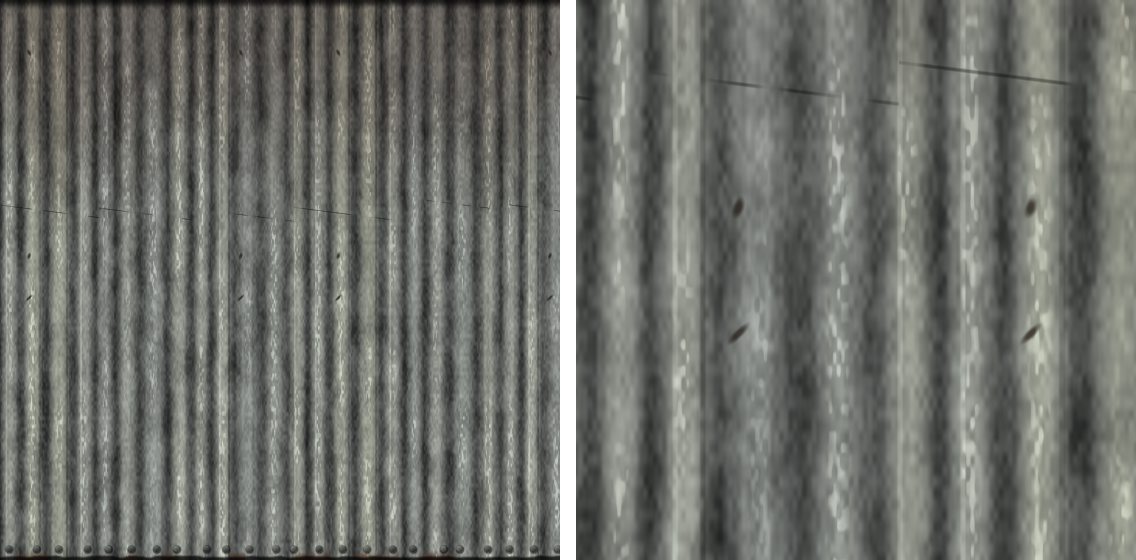
Left: the whole. Right: its middle third, enlarged.
Give the GLSL for this texture, as a three.js fragment shader.

```glsl
// Weathered corrugated metal wall with vertical ridges, stains and a row of rivets
#define RIDGES 23.55
#define FIRST_RIDGE 0.0195
#define SHEET_RIDGES 13.0
#define VALLEY_TONE 0.285
#define CREST_TONE 0.555
#define STAIN 0.25
#define GRAIN 0.11
#define FLAKES 0.17
#define RIVET_RADIUS 0.0062
#define RIVET_HEIGHT 0.020
#define SCRATCH_TILE 0.1745
#define TAU 6.28318

varying vec2 vUv;

float hash(vec2 p) {
  return fract(sin(dot(p, vec2(127.1, 311.7))) * 43758.545);
}

float noise(vec2 p) {
  vec2 i = floor(p), f = fract(p);
  f = f * f * (3.0 - 2.0 * f);
  return mix(mix(hash(i), hash(i + vec2(1.0, 0.0)), f.x),
             mix(hash(i + vec2(0.0, 1.0)), hash(i + vec2(1.0, 1.0)), f.x), f.y);
}

float fbm(vec2 p) {
  float sum = 0.0, amp = 0.533;
  for (int i = 0; i < 4; i++) {
    sum += amp * noise(p);
    p = p * 2.03 + 17.3;
    amp *= 0.5;
  }
  return sum;
}

// Ridge shading, zinc mottling and bright flakes
vec3 corrugation(vec2 p) {
  float u = (p.x - FIRST_RIDGE) * RIDGES + 0.5;
  u += 0.10 * sin(u * TAU * 3.0 / SHEET_RIDGES);
  float id = mod(floor(u), SHEET_RIDGES);
  float valleyId = mod(floor(u + 0.5), SHEET_RIDGES);
  float f = fract(u) - 0.5;
  float crest = 0.5 + 0.5 * cos(TAU * f - 0.28 * sin(TAU * f));
  float ridgeRand = hash(vec2(id, 4.0));
  float valleyRand = hash(vec2(valleyId, 9.0));

  float valley = VALLEY_TONE + 0.09 * (valleyRand - 0.5) * (1.0 - crest);
  float tone = mix(valley, CREST_TONE + 0.07 * (ridgeRand - 0.5), crest);

  // Pale folds and dark laps along some ridges
  float fold = step(0.6, hash(vec2(id, 21.0)));
  float lap = step(0.75, hash(vec2(id, 33.0)));
  tone += 0.08 * fold * (1.0 - smoothstep(0.02, 0.06, abs(f + 0.14)));
  tone -= 0.08 * lap * (1.0 - smoothstep(0.02, 0.06, abs(f - 0.27)));

  // Soft blotches, valley stains, long streaks and fine grain
  float blotch = fbm(p * vec2(52.0, 24.0));
  float stain = smoothstep(0.48, 0.70, fbm(p * vec2(46.0, 17.0) + 31.0));
  tone += 0.15 * (blotch - 0.5);
  tone *= 1.0 - STAIN * stain * mix(1.0, 0.25, crest);
  tone += 0.07 * (noise(p * vec2(210.0, 3.0)) - 0.5);
  tone += GRAIN * (noise(p * vec2(360.0, 150.0)) - 0.5);

  float core = 1.0 - smoothstep(0.04, 0.22, abs(f + 0.02));
  float flake = smoothstep(0.45, 0.85, noise(p * vec2(390.0, 130.0) + 5.0));
  tone += FLAKES * core * flake * smoothstep(0.20, 0.65, noise(p * vec2(30.0, 9.0)));

  vec3 tint = mix(vec3(0.985, 1.0, 0.985), vec3(1.01, 1.01, 0.92), ridgeRand * crest);
  return tone * tint;
}

// Small brown dents, repeated with each sheet
float dents(vec2 p) {
  float sheet = SHEET_RIDGES / RIDGES, mark = 0.0;
  for (int i = 0; i < 6; i++) {
    float row = floor(float(i) / 2.0), side = mod(float(i), 2.0);
    vec2 center = vec2(mix(0.052, 0.43, side), row < 0.5 ? 0.906 : 0.618 - 0.075 * row);
    vec2 d = vec2(mod(p.x - center.x + 0.5 * sheet, sheet) - 0.5 * sheet, p.y - center.y);
    d.x -= d.y * (row - 0.6) * 0.6;
    mark = max(mark, 1.0 - smoothstep(0.3, 1.3, length(d / vec2(0.0033, 0.0060))));
  }
  return mark;
}

// Broken sloping hairline across the sheets
float scratch(vec2 p) {
  float t = (p.x - 0.351) / SCRATCH_TILE;
  float level = 0.637 - 0.022 * fract(t) + 0.03 * (hash(vec2(floor(t), 2.0)) - 0.5);
  float line = 1.0 - smoothstep(0.0003, 0.0017, abs(p.y - level));
  return line * smoothstep(0.25, 0.75, noise(vec2(p.x * 60.0, 8.0)));
}

// Domed rivets with a dark rim along the lower edge
vec3 addRivets(vec3 col, vec2 p) {
  float id = floor(p.x * RIDGES);
  float jitter = 0.36 * (hash(vec2(id, 55.0)) - 0.5);
  vec2 d = (p - vec2((id + 0.5 + jitter) / RIDGES, RIVET_HEIGHT)) / RIVET_RADIUS;
  float r = length(d);
  col *= 1.0 - 0.55 * (1.0 - smoothstep(0.9, 1.5, length(d + vec2(-0.15, 0.25))));
  float light = 0.39 + 0.18 * dot(d, vec2(-0.5, 0.8)) - 0.12 * hash(vec2(id, 61.0));
  return mix(col, light * vec3(0.98, 1.0, 0.96), 1.0 - smoothstep(0.75, 1.0, r));
}

void main() {
  vec2 p = vUv;
  vec3 col = corrugation(p);

  // Brownish grime towards the top
  float grime = smoothstep(0.50, 1.0, p.y + 0.22 * (fbm(p * vec2(9.0, 4.0)) - 0.5));
  col *= mix(vec3(1.04, 1.06, 1.05), vec3(0.80, 0.76, 0.74), grime);

  col = mix(col, vec3(0.15, 0.12, 0.10), 0.75 * dents(p));
  col *= 1.0 - 0.35 * scratch(p);

  // Rusty lower rim, rivets and dark borders
  float rust = smoothstep(0.50, 0.70, noise(vec2(p.x * 26.0, 3.0)));
  rust *= 1.0 - smoothstep(0.004, 0.022, p.y + 0.008 * noise(p * 120.0));
  col = mix(col, vec3(0.30, 0.17, 0.11), 0.7 * rust);
  col = addRivets(col, p);
  col *= mix(0.25, 1.0, smoothstep(0.001, 0.007, p.y - 0.004 * noise(vec2(p.x * 60.0, 1.0))));
  col *= mix(0.30, 1.0, smoothstep(0.0, 0.018, 1.0 - p.y));

  gl_FragColor = vec4(clamp(col, 0.0, 1.0), 1.0);
}
```
